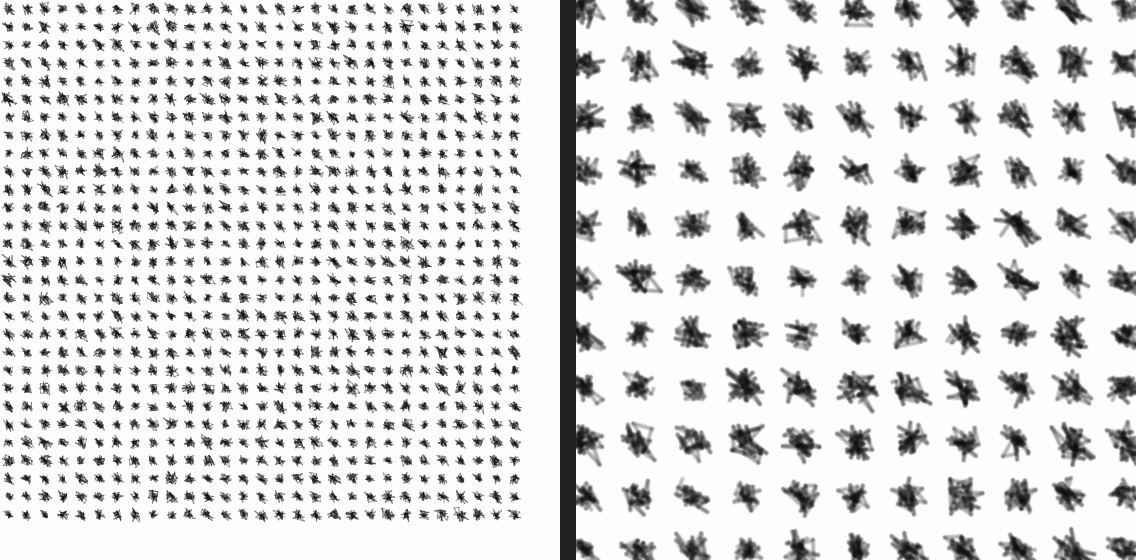
Left: the whole. Right: its middle third, enlarged.
Reproduce this pattern procedurally as a WebGL 1 fragment shader.

```glsl
precision highp float;

uniform vec2 u_resolution;

vec2 hash2(vec2 p) {
  return fract(sin(vec2(dot(p, vec2(127.1, 311.7)), dot(p, vec2(269.5, 183.3)))) * 43758.545);
}

// Centre-weighted random point, stretched along the falling diagonal
vec2 scatter(vec2 seed) {
  vec2 p = hash2(seed) + hash2(seed + 71.3) - 1.0;
  return 0.36 * (p - 0.14 * p.yx);
}

float segmentDistance(vec2 p, vec2 a, vec2 b) {
  vec2 ab = b - a;
  float t = clamp(dot(p - a, ab) / max(dot(ab, ab), 0.00001), 0.0, 1.0);
  return length(p - a - ab * t);
}

// Optical depth of a tangled scribble of faint strokes
float scribble(vec2 p, vec2 cell) {
  vec2 chance = hash2(cell + 9.7);
  float size = 0.74 + 0.28 * (chance.x + chance.y);
  float depth = 0.0;
  vec2 start = scatter(cell + 3.1) * size;
  for (int i = 1; i <= 32; i++) {
    vec2 end = scatter(cell + float(i) * vec2(37.37, 17.71)) * size;
    depth += 1.0 - smoothstep(0.0, 0.065, segmentDistance(p, start, end));
    start = end;
  }
  return 0.36 * size * depth;
}

void main() {
  vec2 uv = gl_FragCoord.xy / u_resolution;

  // Grid anchored at the upper left, with an empty right and lower margin
  vec2 grid = vec2(uv.x, 1.0 - uv.y) * 31.0;
  vec2 cell = floor(grid);
  vec2 local = (fract(grid) - vec2(0.49)) * vec2(1.0, -1.0);

  float depth = 0.0;
  if (max(cell.x, cell.y) < 29.0) depth = scribble(local, cell);

  float shade = mix(0.992, 0.04, 1.0 - exp(-depth));
  gl_FragColor = vec4(vec3(shade), 1.0);
}
```
